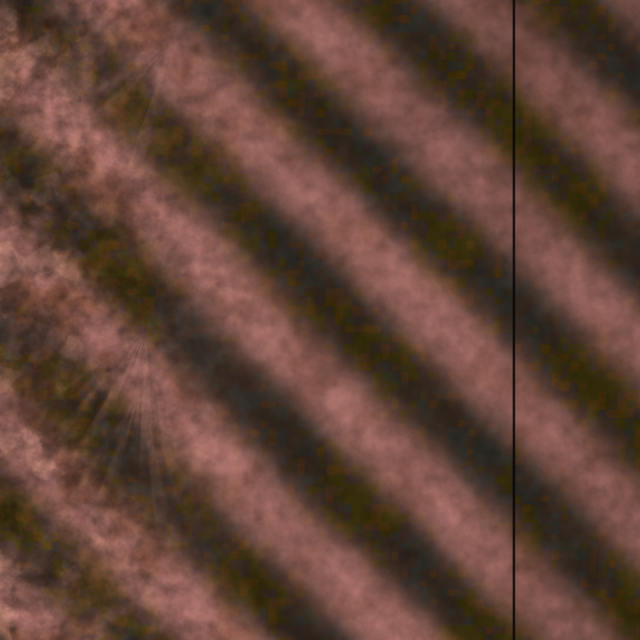
Give the GLSL for this texture, as a WebGL 2 fragment shader.

```glsl
#version 300 es
precision highp float;
// Blurred diagonal bands of shade across a weathered rose wall with one upright seam.
// A cosine wave shapes the bands; value noise adds plaster grain, mossy blotches
// in the dark, pale chips and fans of scratches on the left side.

#define BAND_PERIOD 0.278
#define BAND_PHASE 1.044
#define BAND_WOBBLE 0.030
#define BAND_SOFTNESS 0.65
#define SEAM_X 0.803
#define SEAM_HALF_WIDTH 0.0018
#define BLOTCH_CELLS 68.0
#define BLOTCH_AMOUNT 0.8
#define GRAIN_AMOUNT 0.30
#define CHIP_AMOUNT 0.55
#define SCRATCH_AMOUNT 0.42

uniform vec2 u_resolution;
out vec4 fragColor;

const float TAU = 6.2831853;
const vec3 ROSE = vec3(0.60, 0.40, 0.37);
const vec3 RUST = vec3(0.47, 0.29, 0.22);
const vec3 SHADE = vec3(0.18, 0.14, 0.11);
const vec3 MOSS = vec3(0.19, 0.165, 0.02);
const vec3 UMBER = vec3(0.29, 0.17, 0.04);
const vec3 SLATE = vec3(0.15, 0.165, 0.15);
const vec3 CHIP = vec3(0.66, 0.47, 0.41);
const vec3 SEAM = vec3(0.035, 0.02, 0.02);

float hash(vec2 p) {
    vec3 q = fract(vec3(p.xyx) * 0.1031);
    q += dot(q, q.yzx + 33.33);
    return fract((q.x + q.y) * q.z);
}

// Value noise; a narrow blend turns it into squares with soft borders.
float cells(vec2 p, float margin) {
    vec2 i = floor(p), f = smoothstep(margin, 1.0 - margin, fract(p));
    float low = mix(hash(i), hash(i + vec2(1, 0)), f.x);
    float high = mix(hash(i + vec2(0, 1)), hash(i + vec2(1, 1)), f.x);
    return mix(low, high, f.y);
}

float fbm(vec2 p) {
    float sum = 0.0, weight = 0.5;
    for (int i = 0; i < 5; i++) {
        sum += weight * cells(p, 0.0);
        p = mat2(1.6, 1.2, -1.2, 1.6) * p + 17.3;
        weight *= 0.5;
    }
    return sum;
}

float blotch(vec2 p, float seed) {
    return cells(p * BLOTCH_CELLS + seed, 0.2);
}

// Thin rays spreading from a point about a heading, fading with distance.
float scratchFan(vec2 p, vec2 heading, float spread, float reach) {
    float r = length(p);
    float angle = atan(dot(p, vec2(-heading.y, heading.x)), dot(p, heading));
    float rays = smoothstep(0.3, 0.85, cells(vec2(angle * 15.0 + 40.0, r * 6.0), 0.0));
    float cone = 1.0 - smoothstep(spread * 0.6, spread, abs(angle));
    return rays * cone * smoothstep(0.0, 0.05, r) * (1.0 - smoothstep(reach * 0.3, reach, r));
}

void main() {
    vec2 p = gl_FragCoord.xy / u_resolution;
    float leftWear = 1.0 - smoothstep(0.05, 0.48, p.x);
    float cloud = fbm(p * 6.0 + 3.0);
    float patches = fbm(p * 17.0 + 8.0);
    float grain = fbm(p * 52.0);

    // Painted ground, browner towards the left, dimmer past the seam and in the upper right.
    vec3 wall = mix(ROSE, RUST, smoothstep(0.42, 0.72, patches) * (0.35 + 0.5 * leftWear));
    wall *= 1.0 - 0.14 * leftWear - 0.14 * smoothstep(SEAM_X - 0.1, SEAM_X + 0.02, p.x);
    wall *= 1.0 - 0.16 * smoothstep(0.45, 0.0, distance(p, vec2(0.78, 1.0)));
    wall *= 0.82 + 0.36 * cloud;

    // Soft diagonal shade bands of uneven depth, with slow blur into the ground.
    float s = p.x + p.y - BAND_PHASE + BAND_WOBBLE * (fbm(p * 8.0) - 0.48);
    float wave = 0.5 + 0.5 * cos(TAU * s / BAND_PERIOD);
    float dark = mix(smoothstep(0.1, 0.92, wave), wave, BAND_SOFTNESS);
    dark *= 1.0 - leftWear * (0.08 + 0.3 * smoothstep(0.4, 0.65, fbm(p * 7.0 + 31.0)));

    // Moss, umber and slate blotches gathered in clumps within the shade.
    float clump = fbm(p * 10.0 + 21.0) - 0.48;
    float moss = smoothstep(0.5, 0.8, blotch(p, 11.0) + clump * 2.2);
    float umber = smoothstep(0.68, 0.88, blotch(p, 47.0) + clump * 0.6);
    float slate = smoothstep(0.6, 0.85, blotch(p, 83.0) - clump);
    vec3 shade = mix(SHADE, MOSS, moss * BLOTCH_AMOUNT);
    shade = mix(shade, SLATE, slate * BLOTCH_AMOUNT * 0.7);
    shade = mix(shade, UMBER, umber * BLOTCH_AMOUNT * 0.6);
    vec3 color = mix(wall, shade, dark);

    // Pale chips near the left edge and scratch fans.
    float chips = smoothstep(0.53, 0.62, fbm(p * 17.0 + 5.0)) * (1.0 - smoothstep(0.04, 0.26, p.x));
    color = mix(color, CHIP, chips * CHIP_AMOUNT * (1.0 - 0.8 * dark));
    float scratches = scratchFan(p - vec2(0.228, 0.485), vec2(-0.35, -0.937), 0.7, 0.3);
    scratches += 0.55 * scratchFan(p - vec2(0.27, 0.94), vec2(-0.6, -0.8), 0.5, 0.45);
    scratches += 0.5 * scratchFan(p - vec2(0.22, 0.4), vec2(-0.2, -0.98), 0.6, 0.6);
    color = mix(color, CHIP, min(scratches, 1.0) * SCRATCH_AMOUNT * (1.0 - 0.4 * dark));

    // Surface grain, rougher on the worn side.
    color *= 1.0 + GRAIN_AMOUNT * (grain - 0.48) * (1.3 + 1.7 * leftWear);

    // Upright seam.
    float edge = max(1.0 / u_resolution.x, 0.0014);
    float seam = 1.0 - smoothstep(SEAM_HALF_WIDTH - edge, SEAM_HALF_WIDTH + edge, abs(p.x - SEAM_X));
    color = mix(color, SEAM, seam * 0.92);
    fragColor = vec4(color, 1.0);
}
```
